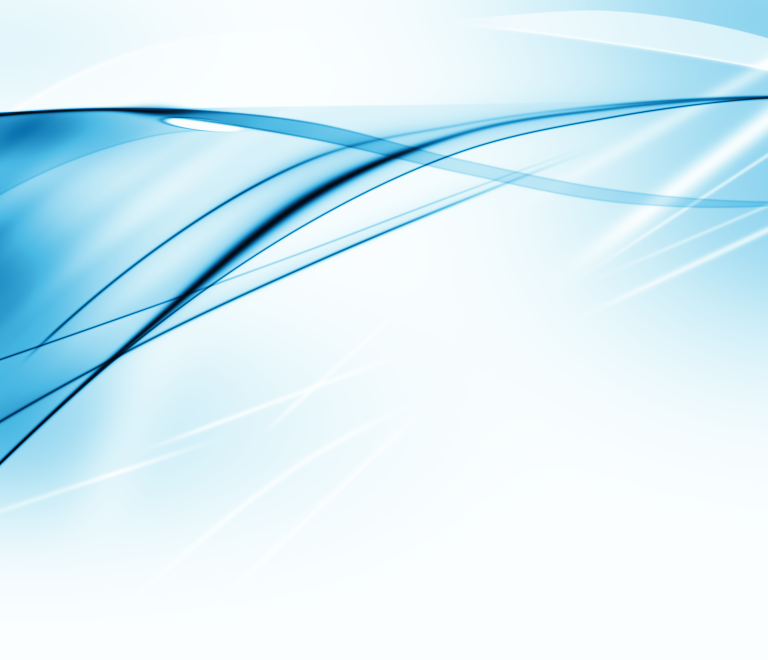
Give the GLSL for this background, as a WebGL 1 fragment shader.

```glsl
precision highp float;
// Flowing blue glass ribbons and white light rays over a pale cyan backdrop.
uniform vec2 u_resolution;

#define HAIRLINE .0017
#define HALO_UP .022
#define HALO_DOWN .01
#define BACKDROP_INK .42
#define WASH_INK .6
#define STREAK_INK .1
#define STREAK_SCALE vec2(34, 3)

const vec3 WHITE = vec3(.985, .997, 1);
const vec3 MIST = vec3(.8, .93, .97);
const vec3 SKY = vec3(.58, .84, .94);
const vec3 AZURE = vec3(.28, .72, .89);
const vec3 DEEP = vec3(.04, .45, .69);
const vec3 NIGHT = vec3(0, .02, .06);

vec2 p;     // canvas position, 0..1
float ink;  // density, 0 white to 1 near black

vec3 inkColor(float t) {
  t = clamp(t, 0., 1.) * 5.;
  vec3 c = mix(WHITE, MIST, min(t, 1.));
  c = mix(c, SKY, clamp(t - 1., 0., 1.));
  c = mix(c, AZURE, clamp(t - 2., 0., 1.));
  c = mix(c, DEEP, clamp(t - 3., 0., 1.));
  return mix(c, NIGHT, clamp(t - 4., 0., 1.));
}

// Gradient noise
float corner(vec2 cell, vec2 d) {
  float a = 6.2832 * fract(sin(dot(cell, vec2(127.1, 311.7))) * 4375.5);
  return dot(vec2(cos(a), sin(a)), d);
}
float noise(vec2 q) {
  vec2 i = floor(q), f = q - i, s = f * f * (3. - 2. * f), e = vec2(1, 0);
  return mix(mix(corner(i, f), corner(i + e, f - e), s.x),
             mix(corner(i + e.yx, f - e.yx), corner(i + 1., f - 1.), s.x), s.y);
}

// Smooth height through six knots spread evenly over x = 0..1
float path(float x, vec3 a, vec3 b) {
  float k[8], y = 0.;
  k[0] = 3. * (a.x - a.y) + a.z;
  k[1] = a.x; k[2] = a.y; k[3] = a.z;
  k[4] = b.x; k[5] = b.y; k[6] = b.z;
  k[7] = 3. * (b.z - b.y) + b.x;
  for (int i = 0; i < 8; i++) {
    float t = abs(x * 5. + 1. - float(i));
    float inner = (1.5 * t - 2.5) * t * t + 1.;
    float outer = ((2.5 - .5 * t) * t - 4.) * t + 2.;
    y += k[i] * (t < 1. ? inner : t < 2. ? outer : 0.);
  }
  return y;
}

// Signed distance to a path in canvas heights, positive above it
float curve(vec3 a, vec3 b) {
  float slope = (path(p.x + .005, a, b) - path(p.x - .005, a, b)) * 100.;
  slope *= u_resolution.y / u_resolution.x;
  return (p.y - path(p.x, a, b)) / sqrt(1. + slope * slope);
}

float stroke(float d, float w) {
  d /= max(w, .7 / u_resolution.y);
  return exp(-d * d);
}
float above(float d) { return smoothstep(-1., 1., d * u_resolution.y); }
float sheen(float d, float up, float down) { return exp(-abs(d) / (d > 0. ? up : down)); }
float rise(float a, float b) { return smoothstep(a, b, p.x); }
float fade(float a, float b) { return 1. - rise(a, b); }
float glow(float x, float y, float w, float h) {
  vec2 d = (p - vec2(x, y)) / vec2(w, h);
  return exp(-dot(d, d));
}
float ray(vec4 ends, float w) {
  vec2 s = vec2(u_resolution.x / u_resolution.y, 1);
  vec2 v = (ends.zw - ends.xy) * s, q = (p - ends.xy) * s;
  float h = clamp(dot(q, v) / dot(v, v), 0., 1.);
  return stroke(length(q - v * h), w) * smoothstep(0., .3, h) * (1. - smoothstep(.75, 1., h));
}
void lay(float add) { ink = 1. - (1. - ink) * (1. - clamp(add, 0., 1.)); }

void main() {
  p = gl_FragCoord.xy / u_resolution;

  // Ribbon edges
  float core = curve(vec3(.298, .511, .698), vec3(.797, .836, .852));
  float under = curve(vec3(.298, .503, .661), vec3(.77, .823, .852));
  float fan = curve(vec3(.417, .62, .756), vec3(.811, .841, .853));
  float top = curve(vec3(.827, .835, .815), vec3(.758, .712, .694));
  float belly = curve(vec3(.824, .824, .791), vec3(.738, .694, .688));
  float ridge = curve(vec3(.83, .835, .839), vec3(.842, .847, .853));
  float fold = curve(vec3(.705, .794, .801), vec3(.8));
  float low = curve(vec3(.361, .488, .597), vec3(.695, .784, .86));
  float wire = curve(vec3(.455, .536, .62), vec3(.708, .791, .856));
  float dome = curve(vec3(.82, .93, .958), vec3(.965, .97, .97));

  // Backdrop glows
  ink = BACKDROP_INK * glow(1.05, .72, .27, .25) + .3 * glow(.97, 1.02, .3, .15)
      + .34 * glow(-.02, .37, .19, .15) + .13 * glow(.2, .36, .28, .17)
      + .1 * glow(0., .93, .22, .12) * mix(.4, 1., above(dome));

  // White rays and leaf
  float light = .95 * ray(vec4(.69, .545, 1.2, .995), .017)
    + .6 * ray(vec4(.73, .56, 1.2, .917), .003) + .7 * ray(vec4(.72, .5, 1.2, .76), .005)
    + .4 * ray(vec4(.74, .56, 1.2, .787), .003) + .5 * ray(vec4(.625, .655, 1.2, 1.03), .012)
    + .8 * ray(vec4(.17, .31, .55, .474), .004) + .7 * ray(vec4(.33, .33, .53, .54), .004)
    + .8 * ray(vec4(.25, .05, .58, .41), .005) + .5 * ray(vec4(-.08, .195, .3, .34), .004)
    + .45 * ray(vec4(.1, .12, .25, .6), .05);
  float bow = curve(vec3(-.1, .12, .303), vec3(.417, .5, .55));
  light += .8 * stroke(bow, .005) * rise(.14, .25) * fade(.45, .58);
  light += .8 * stroke(dome, .004) * fade(.1, .3);
  float leafTop = curve(vec3(.96, .97, .975), vec3(.973, .983, .942));
  float leafLow = curve(vec3(.98, .97, .965), vec3(.961, .933, .894));
  light += (.65 * above(-leafTop) * above(leafLow) + .3 * stroke(leafLow, .003)) * rise(.58, .68);
  ink *= 1. - min(light, 1.);

  // Translucent sheet with streaks
  float wash = WASH_INK * glow(-.03, .59, .15, .18) + .42 * glow(.04, .81, .17, .055)
    + .1 * above(fold) * fade(.15, .35) + .08 * fade(.3, .8) + .04
    + STREAK_INK * noise(vec2(fan, p.x) * STREAK_SCALE) * fade(.3, .6);
  lay(wash * above(-ridge) * above(core) * mix(.5, 1., above(wire)));
  lay(.16 * stroke(fold, HAIRLINE) * fade(.2, .45));
  lay(.22 * above(-wire) * above(core) * fade(0., .18));

  // Bright opening in the fold
  vec2 eye = (p - vec2(.265, .811)) / vec2(.054, .009);
  eye.y += .75 * eye.x;
  ink *= smoothstep(.8, 1.05, length(eye));
  lay(.45 * stroke(length(eye) - 1., .12) * fade(.22, .31));

  // Lower wires and fan edge
  lay((.62 * stroke(low, .0025) + .22 * sheen(low, .018, .003)) * fade(.45, .8));
  lay(mix(.32, .75, fade(.15, .35)) * stroke(wire, HAIRLINE) * fade(.5, .8));
  lay((.25 + .55 * fade(.3, .5) + .3 * rise(.7, .85)) * rise(.02, .08) * stroke(fan, .0025));
  lay(.45 * sheen(fan, .012, .008) * stroke(p.x - .4, .14));

  // Main ribbon: body, halo, core, rim
  float swell = stroke(p.x - .36, .17);
  lay(.14 * above(-core) * above(under));
  lay((.25 + .35 * swell) * sheen(core, HALO_UP, HALO_DOWN) * rise(.08, .25) * fade(.65, 1.));
  lay(mix(.6, .97, fade(.48, .62)) * stroke(core, .003 + .0085 * swell));
  lay(.75 * stroke(under, HAIRLINE));

  // Crossing ribbon with dark crest
  lay(above(-top) * above(belly) * rise(.19, .24) * mix(.2, .58, fade(.25, .65)));
  float rims = stroke(top, HAIRLINE) + stroke(belly, HAIRLINE) * rise(.2, .3);
  lay(mix(.16, .5, fade(.3, .6)) * rims);
  float crest = .003 + .005 * stroke(p.x - .205, .04);
  lay(.97 * stroke(top + .5 * crest, crest) * fade(.2, .32));

  gl_FragColor = vec4(inkColor(ink), 1);
}
```
